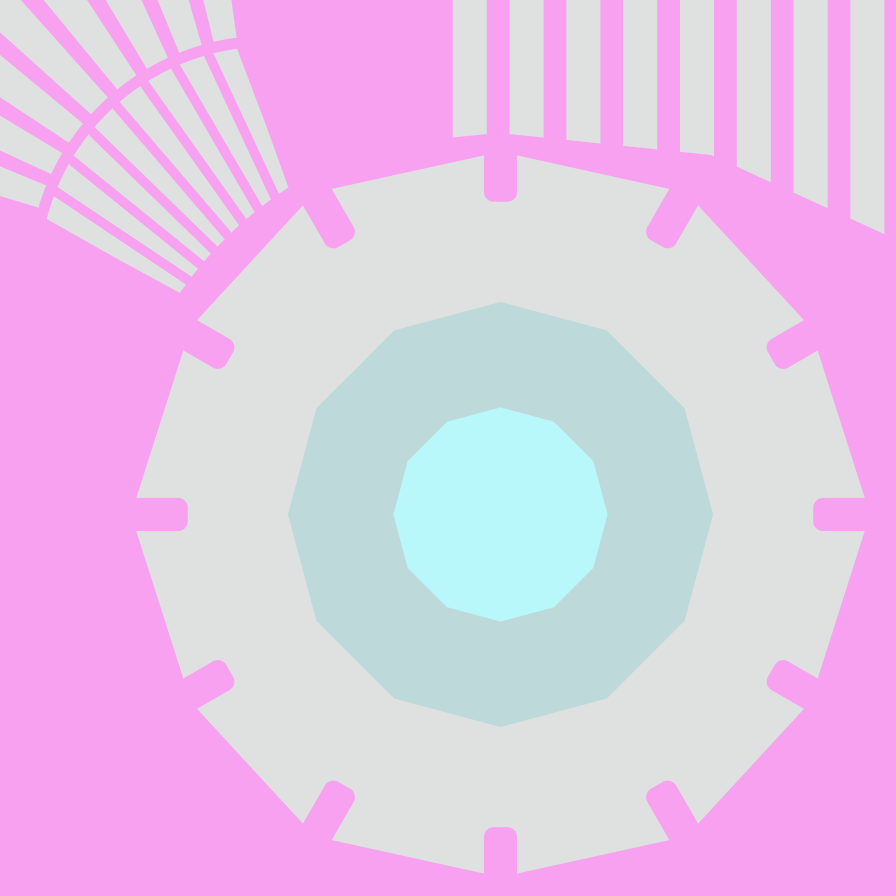
Reproduce this background procedurally as a WebGL 2 fragment shader.

```glsl
#version 300 es
precision highp float;
// A notched pale wheel on pink, with a fan of rays and a striped panel above it.

uniform vec2 u_resolution;
out vec4 outColor;

const float PI = 3.14159265;

// Soft coverage of a signed distance, one pixel wide.
float fill(float d) {
    return clamp(0.5 - d * u_resolution.y, 0.0, 1.0);
}

// Angle folded into twelve equal sectors, centred on the spokes.
float foldTwelve(float angle) {
    float sector = PI / 6.0;
    return mod(angle + 0.5 * sector, sector) - 0.5 * sector;
}

// Twelve-sided polygon with corners on the axes.
float dodecagon(vec2 p, float radius) {
    float a = foldTwelve(atan(p.y, p.x) + PI / 12.0);
    return length(p) * cos(a) - radius * cos(PI / 12.0);
}

float roundedBox(vec2 p, vec2 halfSize, float corner) {
    vec2 q = abs(p) - halfSize + corner;
    return length(max(q, 0.0)) + min(max(q.x, q.y), 0.0) - corner;
}

// Slightly uneven rim, mirrored in both axes, with rounded slots at the corners.
float wheel(vec2 p) {
    vec2 q = abs(p);
    float rim = max(dot(q, vec2(0.953, 0.304)) - 0.393,
                max(dot(q, vec2(0.735, 0.678)) - 0.396,
                    dot(q, vec2(0.215, 0.977)) - 0.3955));
    float a = foldTwelve(atan(p.y, p.x));
    vec2 spoke = length(p) * vec2(cos(a), sin(a));
    float slot = roundedBox(spoke - vec2(0.449, 0.0), vec2(0.1, 0.0185), 0.011);
    return max(rim, -slot);
}

// Wedge of eight fingers around a centre, parted by thin gaps.
float fingers(vec2 p, vec2 centre, float spacing, float gap) {
    vec2 q = p - centre;
    float index = (atan(q.y, -q.x) - 0.862) / spacing;
    float arc = spacing * length(q);
    float edge = (abs(index) - 3.82) * arc;
    return max(edge, gap - abs(index - round(index)) * arc);
}

// The fan bends where it crosses an arc and stops short of the wheel.
float fan(vec2 p, vec2 hub) {
    vec2 arcCentre = vec2(0.3008, 0.6914);
    float arc = length(p - arcCentre) - 0.263;
    float inner = fingers(p, vec2(0.414, 0.5508), 0.0908, 0.0054);
    float outer = fingers(p, arcCentre, 0.1497, 0.0068 + 0.02 * max(arc, 0.0));
    float d = arc < 0.0 ? inner : outer;
    d = max(d, 0.0062 - abs(arc));
    return max(d, 0.435 - length(p - hub));
}

// Vertical stripes over a bent lower edge.
float stripes(vec2 p) {
    float base = min(0.8464 + 0.095 * (p.x - 0.5026),
                 min(0.8516 - 0.104 * (p.x - 0.5573),
                     0.8268 - 0.457 * (p.x - 0.7943)));
    float period = 0.0634;
    float bar = abs(mod(p.x - 0.556 + 0.5 * period, period) - 0.5 * period);
    float panel = max(abs(p.x - 0.7472) - 0.2422, base - p.y);
    return max(panel, 0.0127 - bar);
}

void main() {
    vec2 p = gl_FragCoord.xy / u_resolution.y;
    vec2 hub = vec2(0.5586, 0.4258);

    vec3 pink = vec3(0.972, 0.632, 0.941);
    vec3 paleGrey = vec3(0.875, 0.882, 0.878);
    vec3 greyTeal = vec3(0.745, 0.851, 0.855);
    vec3 cyan = vec3(0.722, 0.973, 0.980);

    // Pale shapes on the ground, then the two inner discs.
    float pale = min(wheel(p - hub), min(fan(p, hub), stripes(p)));
    vec3 color = mix(pink, paleGrey, fill(pale));
    color = mix(color, greyTeal, fill(dodecagon(p - hub, 0.2372)));
    color = mix(color, cyan, fill(dodecagon(p - hub, 0.1195)));

    outColor = vec4(color, 1.0);
}
```
